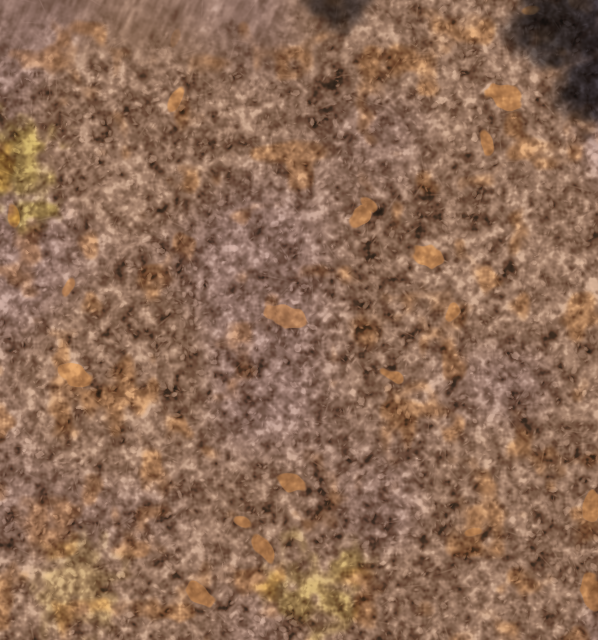
A Shadertoy shader for this texture:

```glsl
// Dry brown forest floor: crumbled leaf litter with pale chips, straw and ochre leaves.

// Litter tones from deep shadow to sunlit chip
const vec3 TONES[6] = vec3[6](
    vec3(0.25, 0.18, 0.13), vec3(0.40, 0.27, 0.20), vec3(0.48, 0.36, 0.28),
    vec3(0.57, 0.44, 0.36), vec3(0.67, 0.53, 0.44), vec3(0.80, 0.66, 0.56));
const float MEAN_TONE = 2.78;      // position on the tone scale, 0 to 5
const float GRAIN_CONTRAST = 1.0;
const float GRAIN_SCALE = 8.0;     // coarsest blotches per canvas height
const vec3 OCHRE = vec3(1.10, 0.98, 0.76);
const vec3 MAUVE = vec3(0.96, 0.97, 1.06);
const vec3 MOSS  = vec3(1.04, 1.08, 0.74);
const vec3 SHADE = vec3(0.34, 0.36, 0.42);
const vec2 SHADOW_OFFSET = vec2(0.24, -0.20);

vec2 hash2(vec2 p) {
    vec3 q = fract(p.xyx * vec3(0.1031, 0.1030, 0.0973));
    q += dot(q, q.yzx + 33.33);
    return fract((q.xx + q.yz) * q.zy);
}

mat2 rotation(float a) {
    return mat2(cos(a), sin(a), -sin(a), cos(a));
}

// Value noise, centred on zero
float noise(vec2 p) {
    vec2 i = floor(p), f = fract(p);
    f = f * f * (3.0 - 2.0 * f);
    float low  = mix(hash2(i).x, hash2(i + vec2(1, 0)).x, f.x);
    float high = mix(hash2(i + vec2(0, 1)).x, hash2(i + vec2(1, 1)).x, f.x);
    return mix(low, high, f.y) - 0.5;
}

// Blotches down to fine crumbs, strongest at crumb size
float litterGrain(vec2 p) {
    float sum = 0.0, freq = GRAIN_SCALE;
    for (int i = 0; i < 6; i++) {
        float k = float(i);
        float amp = 0.9 + 2.4 * exp(-0.5 * (k - 3.6) * (k - 3.6));
        sum += amp * noise(rotation(0.7 * k + 0.4) * p * freq + 17.3 * k);
        freq *= 1.95;
    }
    return sum * GRAIN_CONTRAST;
}

// Scattered leaf scraps: x = coverage, y = cast shadow, z = random shade
vec3 scraps(vec2 p, float scale, float density, float slimness, float seed) {
    vec2 g = p * scale, cell = floor(g);
    float pixel = scale / iResolution.y;
    vec3 result = vec3(0.0);
    for (int y = -1; y <= 1; y++)
    for (int x = -1; x <= 1; x++) {
        vec2 id = cell + vec2(x, y);
        vec2 pos = hash2(id + seed), rnd = hash2(id + seed + 71.7);
        if (rnd.x > density) continue;
        float size = mix(0.20, 0.46, hash2(id + seed + 39.1).x);
        vec2 radii = size * vec2(1.0, slimness * (0.7 + 0.5 * pos.x));
        mat2 turn = rotation(6.2832 * rnd.y);
        vec2 q = g - id - pos;
        float ragged = 0.55 * noise(q * 5.0 + id * 3.7);
        float d = (length(turn * q / radii) - 1.0 + ragged) * radii.y;
        float s = (length(turn * (q - SHADOW_OFFSET * size * 2.0) / radii) - 1.0) * radii.y;
        float cover = 1.0 - smoothstep(-pixel, pixel, d);
        result.y = max(result.y, 1.0 - smoothstep(-0.08 - pixel, 0.08 + pixel, s));
        if (cover > result.x) result.xz = vec2(cover, fract(rnd.y * 7.0 + pos.y));
    }
    return result;
}

// Soft round patch with a ragged rim
float patchMask(vec2 p, vec2 centre, float radius, float rag) {
    return 1.0 - smoothstep(0.4, 1.2, length(p - centre) / radius + rag);
}

vec3 toneColor(float tone) {
    vec3 color = TONES[0];
    for (int i = 1; i < 6; i++)
        color = mix(color, TONES[i], clamp(tone - float(i - 1), 0.0, 1.0));
    return color * (1.0 + 0.06 * clamp(tone - 5.0, 0.0, 2.0))
                 * (1.0 + 0.25 * clamp(tone, -2.0, 0.0));
}

void mainImage(out vec4 fragColor, in vec2 fragCoord) {
    vec2 p = fragCoord / iResolution.y;
    float right = iResolution.x / iResolution.y;
    float rag = 0.9 * noise(p * 24.0) + 0.7 * noise(p * 61.0);

    // Crumbly ground, combed into soft dry grass at the top left
    vec2 combed = rotation(0.42) * p * vec2(1.0);
    float combing = smoothstep(0.84, 0.99, p.y + 0.06 * rag) * smoothstep(0.72, 0.35, p.x);
    float strands = 1.8 * noise(combed * vec2(95.0, 26.0))
                  + 1.3 * noise(combed * vec2(190.0, 48.0)) + 0.15;
    float grain = litterGrain(p);
    float tone = MEAN_TONE + mix(grain, strands + 0.25 * grain, combing);

    // Pale chips gather in drifts; straw and larger leaves lie anywhere
    float drift = smoothstep(-0.08, 0.32, noise(p * 7.0 + 4.0) + 0.5 * noise(p * 19.0));
    float ground = 1.0 - combing;
    vec3 chips = scraps(p, 62.0, 0.12 + 0.42 * drift, 0.62, 5.0);
    vec3 flecks = scraps(p, 125.0, 0.22, 0.50, 23.0);
    vec3 straw = scraps(p, 38.0, 0.25, 0.10, 47.0);
    vec3 leaves = scraps(p, 15.0, 0.10, 0.55, 90.0);
    float shadow = max(max(chips.y * 0.7, flecks.y * 0.4), leaves.y * 0.8);
    tone -= 1.3 * shadow * ground;
    tone = mix(tone, 3.3 + 1.7 * flecks.z + 0.3 * grain, 0.65 * flecks.x * ground);
    tone = mix(tone, 3.4 + 1.7 * chips.z + 0.4 * grain, 0.70 * chips.x * ground);
    tone = mix(tone, 4.2, 0.40 * straw.x);
    tone = mix(tone, 3.6 + 0.6 * leaves.z + 0.4 * grain, 0.75 * leaves.x * ground);

    // Warm, cool and mossy tints
    float warm = smoothstep(0.12, 0.42, noise(p * 21.0 + 9.0) + 0.4 * noise(p * 50.0));
    float cool = smoothstep(-0.05, 0.30, noise(p * 5.0 + 31.0));
    float moss = patchMask(p, vec2(0.01, 0.73), 0.085, rag)
               + 0.7 * patchMask(p, vec2(0.50, 0.08), 0.075, rag)
               + 0.4 * patchMask(p, vec2(0.11, 0.09), 0.070, rag);
    vec3 color = toneColor(tone + 0.6 * moss);
    color *= mix(vec3(1.0), MAUVE, cool);
    color *= mix(vec3(1.0), OCHRE, max(0.65 * warm, leaves.x * ground));
    color *= mix(vec3(1.0), MOSS, min(moss, 1.0));

    // Shade falling across the top right corner and the top edge
    float shade = max(patchMask(p, vec2(right - 0.04, 0.97), 0.10, 0.5 * rag),
                      patchMask(p, vec2(right - 0.01, 0.86), 0.07, 0.5 * rag));
    shade = max(shade, 0.8 * patchMask(p, vec2(0.53, 1.0), 0.05, 0.5 * rag));
    color *= mix(vec3(1.0), SHADE, shade);

    fragColor = vec4(color, 1.0);
}
```
